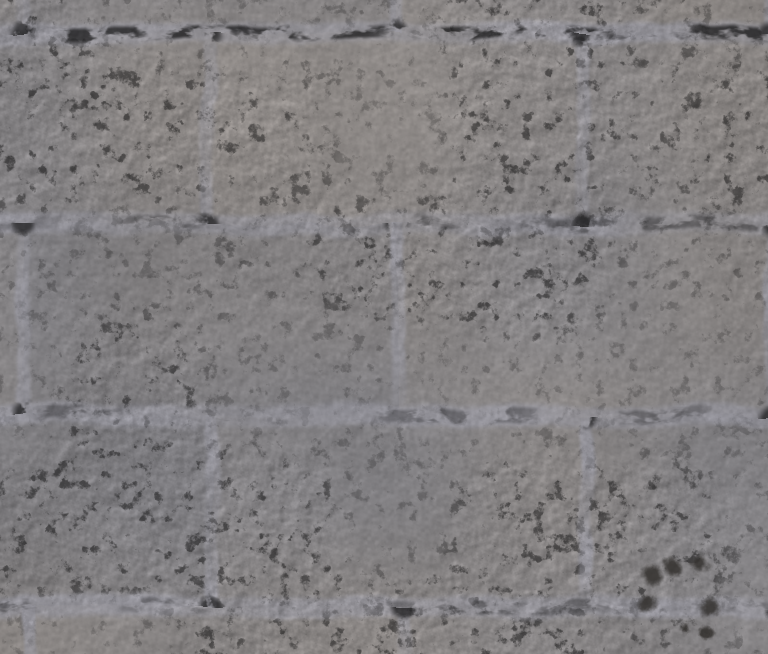
Write a WebGL 1 fragment shader that draws this texture.

```glsl
precision highp float;
// Weathered concrete block wall in running bond: about two blocks across, three
// full courses down. Warped joint distances place pale mortar; embossed noise
// gives the grain, and masked noise gives pits, broken joints and worn holes.

uniform vec2 u_resolution;

#define COURSE 0.292              // course height, in canvas heights
#define BLOCK 0.572               // block length
#define BED_Y 0.073               // height of the lowest bed joint
#define HEAD_X 0.040              // first head joint of the unshifted courses
#define BED_HALF 0.017            // half width of the bed joints
#define HEAD_HALF 0.011           // half width of the head joints
#define WARP 0.020                // waviness of the joints
#define GRAIN 0.50                // strength of the surface relief
#define WORN_SPOT vec2(1.04, 0.078)
#define COOL_BLOCK vec3(0.500, 0.497, 0.514)
#define WARM_BLOCK vec3(0.535, 0.517, 0.507)
#define MORTAR vec3(0.590, 0.588, 0.622)

float hash(vec2 p) {
  vec3 q = fract(vec3(p.xyx) * 0.1031);
  q += dot(q, q.yzx + 33.33);
  return fract((q.x + q.y) * q.z);
}

float noise(vec2 p) {
  vec2 cell = floor(p), f = fract(p);
  f = f * f * f * (f * (f * 6.0 - 15.0) + 10.0);
  float low = mix(hash(cell), hash(cell + vec2(1.0, 0.0)), f.x);
  float high = mix(hash(cell + vec2(0.0, 1.0)), hash(cell + 1.0), f.x);
  return mix(low, high, f.y);
}

float fbm(vec2 p) {
  float sum = 0.0, gain = 0.5;
  for (int i = 0; i < 4; i++) {
    sum += gain * noise(p);
    p = mat2(1.6, 1.2, -1.2, 1.6) * p + 17.3;
    gain *= 0.55;
  }
  return sum;
}

// Soft band around a joint's centre line
float band(float dist, float halfWidth) {
  return 1.0 - smoothstep(halfWidth * 0.55, halfWidth * 1.35, dist);
}

// Irregular holes scattered around the worn spot
float wornHoles(vec2 p) {
  float dark = 0.0;
  for (int i = 0; i < 7; i++) {
    float k = float(i);
    vec2 offset = vec2(hash(vec2(k, 3.0)), hash(vec2(k, 8.0))) - 0.5;
    float radius = mix(0.007, 0.019, hash(vec2(k, 14.0)));
    float d = length(p - WORN_SPOT - offset * vec2(0.17, 0.13));
    d += (fbm(p * 55.0) - 0.5) * 0.016;
    dark = max(dark, 1.0 - smoothstep(radius * 0.4, radius * 1.2, d));
  }
  return dark;
}

void main() {
  vec2 p = gl_FragCoord.xy / u_resolution.y;

  // Running bond with uneven joints
  vec2 w = p + WARP * (vec2(fbm(p * 11.0), fbm(p * 11.0 + 40.0)) - 0.5);
  float course = (w.y - BED_Y) / COURSE;
  float row = floor(course);
  float shift = 0.5 * mod(row + 1.0, 2.0) + 0.03 * (hash(vec2(row + 9.0, 5.0)) - 0.5);
  float along = (w.x - HEAD_X) / BLOCK - shift;
  float bedDist = abs(fract(course + 0.5) - 0.5) * COURSE;
  float headDist = abs(fract(along + 0.5) - 0.5) * BLOCK;
  float bedLine = floor(course + 0.5);

  // Mortar, smeared and partly worn away
  float bed = band(bedDist, BED_HALF) * mix(0.45, 1.0, noise(p * 9.0 + 3.0));
  float head = band(headDist, HEAD_HALF) * mix(0.35, 1.1, noise(p * 13.0 + 70.0));
  float mortar = clamp(max(bed, head), 0.0, 1.0);

  // Block colour, varied per block and in broad stains
  float tone = hash(vec2(floor(along), row) + 21.0);
  float stain = noise(p * 3.5 + 12.0);
  vec3 color = mix(COOL_BLOCK, WARM_BLOCK, clamp(0.55 * tone + 0.75 * stain - 0.1, 0.0, 1.0));
  color *= 0.97 + 0.06 * tone;
  color = mix(color, MORTAR, mortar * 0.85);
  color *= 0.94 + 0.12 * fbm(p * 6.0 + 31.0);

  // Grain lit from the upper left
  vec2 toLight = vec2(-0.0035, 0.0045);
  float relief = fbm(p * 48.0) - fbm((p + toLight) * 48.0);
  float rough = mix(0.45, 1.0, smoothstep(0.25, 0.7, noise(p * 5.0 + 55.0)));
  color *= 1.0 + GRAIN * rough * relief;
  color *= 0.96 + 0.08 * noise(p * 170.0);

  // Small pits in the rough patches
  float pits = smoothstep(0.60, 0.80, fbm(p * 62.0 + 9.0)) * rough;
  color *= 1.0 - 0.45 * pits * (1.0 - 0.6 * mortar);

  // Broken bed joints, deepest in the top one, and gaps where joints meet
  float broken = smoothstep(0.46, 0.68, fbm(vec2(w.x * 26.0, w.y * 48.0) + 6.0));
  float depth = mix(0.32, 0.62, step(2.5, bedLine));
  float crack = broken * band(bedDist, 0.011) * smoothstep(0.25, 0.65, noise(p * 8.0 + 90.0));
  float corner = band(length(vec2(bedDist, headDist)), 0.019);
  corner *= smoothstep(0.45, 0.62, fbm(p * 36.0 + 25.0));
  color *= 1.0 - max(depth * crack, 0.60 * corner);

  color = mix(color, vec3(0.20, 0.19, 0.18), 0.85 * wornHoles(p));
  gl_FragColor = vec4(clamp(color, 0.0, 1.0), 1.0);
}
```
